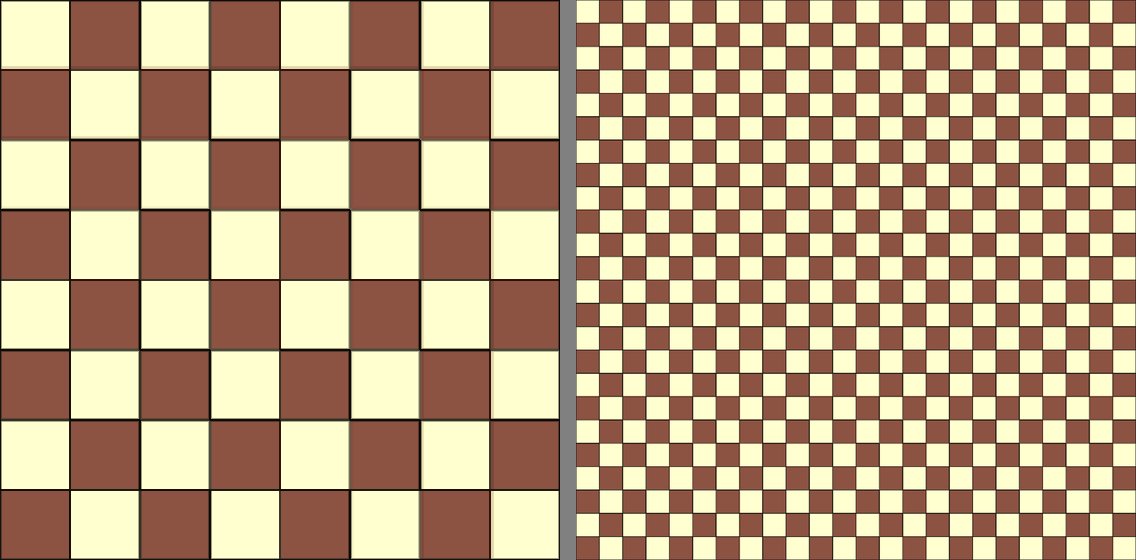
Left: one tile. Right: repeated 3 by 3.
Write a Shadertoy shader that draws this pattern.

```glsl
const vec3 CREAM = vec3(1.0, 1.0, 0.81);
const vec3 BROWN = vec3(0.55, 0.32, 0.26);

// Rules lines across one axis: x runs across the lines, y along them.
vec3 ruleLines(vec3 base, vec2 p, float pixel) {
    float nearest = floor(p.x + 0.5);
    float offset = p.x - nearest;
    float index = mod(nearest, 8.0);
    float thin = 1.0 - step(0.5, abs(mod(index, 3.0) - 1.0));
    float wear = smoothstep(0.0, 5.5, index);
    float creamFirst = mod(index + floor(p.y) + 1.0, 2.0);

    // Faint fringe on the far side of worn lines
    float fringe = clamp((0.055 - offset) / pixel + 0.5, 0.0, 1.0) * step(0.0, offset);
    vec3 tint = mix(base, vec3(0.55, 0.36, 0.29) * base, 0.25);
    base = mix(base, tint, fringe * smoothstep(4.0, 7.0, index));

    // Ink is black after a brown cell, faded grey-green after a cream one
    vec3 black = mix(vec3(0.05, 0.04, 0.02), vec3(0.20, 0.06, 0.04), wear * thin);
    vec3 faded = mix(vec3(0.08, 0.08, 0.06), vec3(0.44, 0.45, 0.36), wear * (1.0 - 0.6 * thin));
    vec3 ink = mix(black, faded, creamFirst);
    float halfWidth = mix(0.020, 0.014, thin);
    float coverage = clamp((halfWidth - abs(offset)) / pixel + 0.5, 0.0, 1.0);
    return mix(base, ink, coverage);
}

void mainImage(out vec4 fragColor, in vec2 fragCoord) {
    vec2 p = 8.0 * fragCoord / iResolution.xy;
    vec2 pixel = 8.0 / iResolution.xy;

    // Checkerboard, brown in the lower left corner
    vec2 cell = floor(p);
    vec3 base = mix(BROWN, CREAM, mod(cell.x + cell.y, 2.0));

    // The darker ink wins where lines cross
    vec3 columns = ruleLines(base, p.xy, pixel.x);
    vec3 rows = ruleLines(base, p.yx, pixel.y);
    fragColor = vec4(min(columns, rows), 1.0);
}
```
